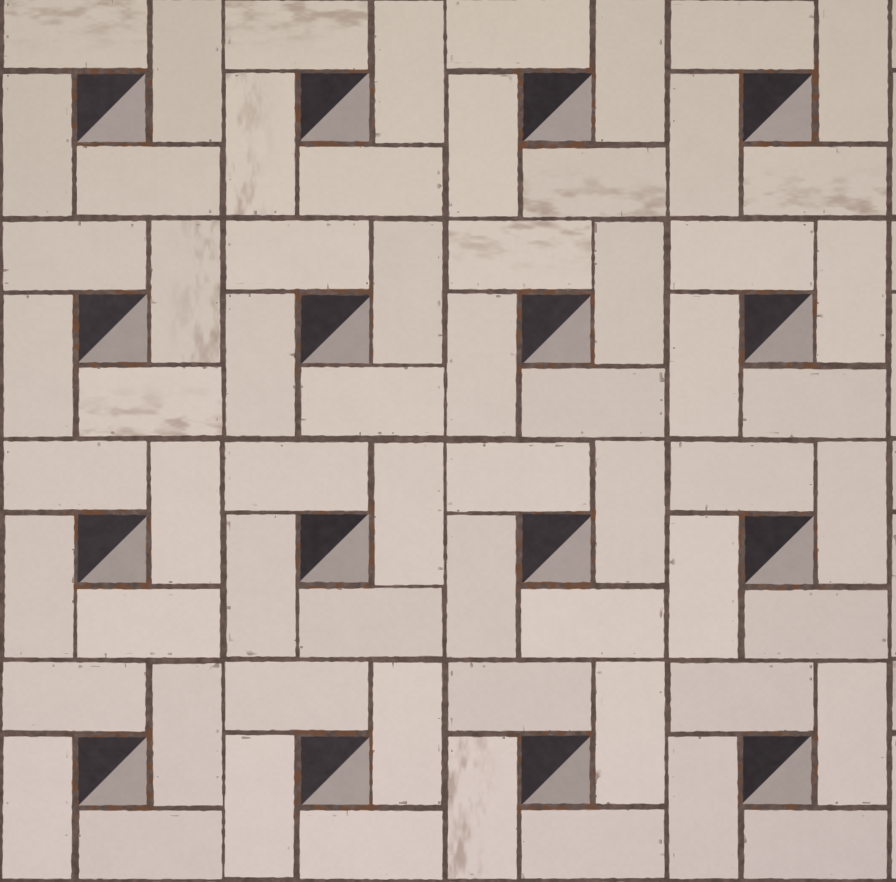
A Shadertoy shader for this pattern:

```glsl
const vec2 PERIOD = vec2(0.2517, 0.2503);   // cell size, in canvas heights
const vec2 ORIGIN = vec2(0.0015, 0.0015);   // lower left corner of the first cell
const float GROUT = 0.0112;                 // half the joint width, in cells
const float CORNER = 0.006;                 // brick corner radius, in cells
const float SHIFT = 0.0055;                 // laying error of position
const float TILT = 0.009;                   // laying error of angle
const float TONE = 0.022;                   // brightness spread between bricks
const float STAINED = 0.88;                 // hash level above which a brick is stained
const vec3 CREAM_LOW = vec3(0.825, 0.765, 0.742);
const vec3 CREAM_HIGH = vec3(0.795, 0.745, 0.688);
const vec3 GROUT_DARK = vec3(0.31, 0.255, 0.235);
const vec3 GROUT_PALE = vec3(0.46, 0.385, 0.355);
const vec3 RUST = vec3(0.43, 0.29, 0.21);
const vec3 BLACK = vec3(0.215, 0.192, 0.202);
const vec3 GREY = vec3(0.640, 0.590, 0.570);
const vec3 STAIN = vec3(0.60, 0.51, 0.46);

float hash(vec2 p) {
    return fract(sin(dot(p, vec2(127.1, 311.7))) * 43758.5453);
}

float noise(vec2 p) {
    vec2 i = floor(p), f = fract(p);
    f = f * f * (3.0 - 2.0 * f);
    return mix(mix(hash(i), hash(i + vec2(1, 0)), f.x),
               mix(hash(i + vec2(0, 1)), hash(i + vec2(1, 1)), f.x), f.y);
}

float fbm(vec2 p) {
    return 0.55 * noise(p) + 0.3 * noise(p * 2.1 + 7.3) + 0.15 * noise(p * 4.3 + 3.1);
}

float roundBox(vec2 p, vec2 halfSize, float radius) {
    vec2 d = abs(p) - halfSize + radius;
    return length(max(d, 0.0)) + min(max(d.x, d.y), 0.0) - radius;
}

// Shifts and tilts a tile by a small random amount
vec2 layTile(vec2 p, vec2 seed) {
    p += SHIFT * (2.0 * vec2(hash(seed), hash(seed + 5.7)) - 1.0);
    float angle = TILT * (2.0 * hash(seed + 9.2) - 1.0);
    return p + angle * vec2(-p.y, p.x);
}

void mainImage(out vec4 fragColor, in vec2 fragCoord) {
    vec2 canvas = fragCoord / iResolution.y;
    vec2 uv = fragCoord / iResolution.xy;
    vec2 grid = (canvas - ORIGIN) / PERIOD;
    vec2 cell = floor(grid);
    vec2 q = grid - cell - 0.5;
    float aa = 1.0 / (iResolution.y * PERIOD.y);

    // Grout: mottled, rusty around the centre squares
    vec3 color = mix(GROUT_DARK, GROUT_PALE, fbm(grid * 38.0));
    float nearCentre = 1.0 - smoothstep(0.16, 0.24, max(abs(q.x), abs(q.y)));
    color = mix(color, RUST, 0.8 * nearCentre * smoothstep(0.5, 0.75, noise(grid * 31.0)));

    vec3 cream = mix(CREAM_LOW, CREAM_HIGH, uv.y);
    float ragged = 0.005 * (noise(grid * 45.0) - 0.5);

    // Four bricks in a pinwheel, each a quarter turn from the last
    vec2 turned = q;
    for (int k = 0; k < 4; k++) {
        vec2 seed = cell * 4.0 + vec2(float(k) * 17.0, float(k) * 3.0) + 2.0;
        vec2 p = layTile(turned - vec2(-1.0, 2.0) / 6.0, seed);
        float d = roundBox(p, vec2(2.0, 1.0) / 6.0 - GROUT, CORNER) + ragged;

        vec3 brick = cream * (1.0 + TONE * (2.0 * hash(seed + 3.3) - 1.0));
        brick += 0.014 * (fbm(grid * 9.0 + seed) - 0.5);

        // Smudge hugging one long side of a stained brick
        float dirty = step(STAINED, hash(seed + 11.0));
        float smudge = smoothstep(0.42, 0.85, fbm(p * vec2(9.0, 22.0) + seed));
        brick = mix(brick, STAIN, 0.6 * dirty * smudge * smoothstep(-0.12, 0.15, p.y));

        // Rare dark pits along the rim
        float rim = smoothstep(-0.035, -0.008, d);
        float pit = smoothstep(0.88, 0.96, noise(grid * 34.0 + seed));
        brick = mix(brick, GROUT_PALE, 0.6 * pit * rim);

        color = mix(color, brick, smoothstep(aa, -aa, d));
        turned = vec2(-turned.y, turned.x);
    }

    // Centre square, split along its rising diagonal
    vec2 centreSeed = cell + 41.0;
    vec2 c = layTile(q, centreSeed);
    float square = roundBox(c, vec2(1.0 / 6.0 - GROUT * 1.15), 0.003) + ragged;
    float diagonal = (c.x - c.y) * 0.7071 + 0.012 * (hash(centreSeed + 2.0) - 0.5);
    vec3 black = BLACK * (0.94 + 0.2 * hash(centreSeed + 6.0)) + 0.04 * (fbm(grid * 24.0) - 0.5);
    vec3 grey = GREY * (0.97 + 0.06 * hash(centreSeed + 8.0)) + 0.02 * (fbm(grid * 16.0) - 0.5);
    vec3 halves = mix(black, grey, smoothstep(-aa, aa, diagonal));
    color = mix(color, halves, smoothstep(aa, -aa, square));

    // Soft light falloff and fine grain
    vec2 away = uv - vec2(0.42, 0.45);
    color *= 1.02 - 0.10 * dot(away, away);
    color += 0.012 * (noise(canvas * 260.0) - 0.5);
    fragColor = vec4(color, 1.0);
}
```
